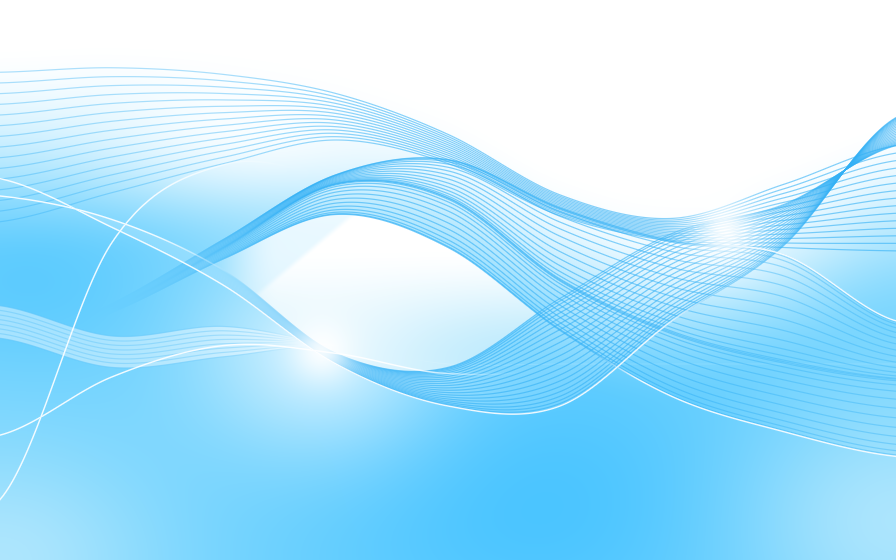
This background is drawn by a Shadertoy shader. Its source:

```glsl
// Flowing ribbons of fine blue and white strands over a soft sky-blue gradient with glows.
#define ASPECT 1.6
#define NODES 9
#define STRAND_WIDTH 0.0011
#define STRAND_ALPHA 0.60
#define WHITE_WIDTH 0.0013
#define DEEP_BLUE vec3(0.29, 0.77, 1.0)
#define SKY_BLUE vec3(0.47, 0.835, 0.995)
#define PALE_BLUE vec3(0.73, 0.915, 0.99)
#define STRAND_BLUE vec3(0.20, 0.69, 0.96)
#define WHITE vec3(1.0)

// Edge depths below the top, at even steps across the canvas
const float CREST[NODES] = float[](.129, .121, .133, .167, .240, .348, .390, .329, .260);
const float VEIL[NODES] = float[](.396, .344, .292, .250, .292, .385, .431, .442, .448);
const float ARCH_TOP[NODES] = float[](.625, .542, .427, .312, .285, .371, .430, .455, .573);
const float ARCH_MID[NODES] = float[](.625, .552, .442, .329, .354, .500, .594, .646, .677);
const float ARCH_LOW[NODES] = float[](.625, .558, .462, .383, .442, .590, .708, .771, .815);
const float TROUGH_TOP[NODES] = float[](.350, .392, .483, .631, .656, .533, .417, .365, .260);
const float TROUGH_LOW[NODES] = float[](.319, .406, .510, .650, .725, .725, .573, .438, .210);
const float SCARF_TOP[NODES] = float[](.546, .600, .583, .617, .65, .65, .65, .65, .65);
const float SCARF_LOW[NODES] = float[](.604, .656, .637, .617, .65, .65, .65, .65, .65);
const float SWEEP[NODES] = float[](.777, .673, .617, .631, .667, .650, .540, .420, .330);
const float LOOP[NODES] = float[](.892, .433, .294, .317, .350, .400, .450, .500, .550);

// Smooth curve through the nodes: returns depth and slope
vec2 curve(float x, float nodes[NODES]) {
    float stepX = ASPECT / float(NODES - 1);
    int i = clamp(int(floor(x / stepX)), 0, NODES - 2);
    float t = x / stepX - float(i);
    float p0 = nodes[max(i - 1, 0)], p1 = nodes[i];
    float p2 = nodes[i + 1], p3 = nodes[min(i + 2, NODES - 1)];
    float c1 = 0.5 * (p2 - p0);
    float c2 = p0 - 2.5 * p1 + 2.0 * p2 - 0.5 * p3;
    float c3 = 0.5 * (p3 - p0) + 1.5 * (p1 - p2);
    return vec2(p1 + t * (c1 + t * (c2 + t * c3)),
                (c1 + t * (2.0 * c2 + 3.0 * t * c3)) / stepX);
}

// Smooth line coverage; thin lines fade instead of breaking up
float stroke(float depth, vec2 line, float width) {
    float px = 1.0 / iResolution.y;
    float reach = max(width, 0.5 * px);
    float dist = abs(depth - line.x) * inversesqrt(1.0 + line.y * line.y);
    return clamp((reach - dist) / px + 0.5, 0.0, 1.0) * width / reach;
}

// Strands spread between two edges; bunch gathers them at the edges
float ribbon(float depth, vec2 a, vec2 b, int count, float bunch) {
    float gap = 1.0;
    for (int i = 0; i < count; i++) {
        float t = float(i) / float(count - 1);
        t = mix(t, smoothstep(0.0, 1.0, t), bunch);
        gap *= 1.0 - STRAND_ALPHA * stroke(depth, mix(a, b, t), STRAND_WIDTH);
    }
    return 1.0 - gap;
}

float between(float depth, float a, float b) {
    float px = 1.0 / iResolution.y;
    return smoothstep(-px, px, depth - a) * smoothstep(-px, px, b - depth);
}

float glow(vec2 p, vec2 center, vec2 radius) {
    vec2 d = (p - center) / radius;
    return exp(-dot(d, d));
}

void mainImage(out vec4 fragColor, in vec2 fragCoord) {
    vec2 uv = fragCoord / iResolution.xy;
    vec2 p = vec2(uv.x * ASPECT, 1.0 - uv.y);
    vec2 crest = curve(p.x, CREST), veil = curve(p.x, VEIL);
    vec2 archTop = curve(p.x, ARCH_TOP), archMid = curve(p.x, ARCH_MID);
    vec2 archLow = curve(p.x, ARCH_LOW);
    vec2 troughTop = curve(p.x, TROUGH_TOP), troughLow = curve(p.x, TROUGH_LOW);
    vec2 scarfTop = curve(p.x, SCARF_TOP), scarfLow = curve(p.x, SCARF_LOW);

    // Sky gradient with deep and pale pools
    vec3 water = mix(SKY_BLUE, DEEP_BLUE, glow(p, vec2(0.97, 0.90), vec2(0.48, 0.30)));
    water = mix(water, DEEP_BLUE, 0.6 * glow(p, vec2(0.06, 0.50), vec2(0.28, 0.16)));
    water = mix(water, PALE_BLUE, 0.8 * glow(p, vec2(1.60, 0.93), vec2(0.28, 0.22)));
    water = mix(water, PALE_BLUE, 0.8 * glow(p, vec2(0.0, 1.0), vec2(0.28, 0.20)));
    vec3 col = mix(WHITE, water, smoothstep(-0.05, 0.34, p.y - crest.x));
    col = mix(col, WHITE, 0.85 * glow(p, vec2(0.45, 0.23), vec2(0.30, 0.13)));

    // Bright lens under the arch, crossed by a faint beam
    float lens = between(p.y, archLow.x, troughTop.x) * smoothstep(0.34, 0.50, p.x)
               * (1.0 - smoothstep(0.98, 1.02, p.x));
    vec3 lensColor = mix(WHITE, PALE_BLUE, smoothstep(0.44, 0.64, p.y));
    float beam = smoothstep(1.08, 1.10, p.x + 1.2 * p.y);
    col = mix(col, lensColor, lens * mix(0.75, 1.0, beam));

    // Translucent ribbon bodies
    col = mix(col, WHITE, 0.16 * between(p.y, troughTop.x, troughLow.x));
    col = mix(col, WHITE, 0.42 * between(p.y, scarfTop.x, scarfLow.x));

    // Wide soft lights behind the strands
    vec2 lowLight = vec2(0.575, 0.625), rightLight = vec2(1.295, 0.41);
    col = mix(col, WHITE, 0.65 * glow(p, lowLight, vec2(0.22, 0.19)));
    col = mix(col, WHITE, 0.45 * glow(p, rightLight, vec2(0.17, 0.12)));

    // Blue strands
    float veilInk = ribbon(p.y, crest, veil, 15, 0.0) * mix(0.65, 1.0, smoothstep(0.3, 0.8, p.x));
    float archInk = ribbon(p.y, archTop, archMid, 15, 1.0);
    archInk = max(archInk, ribbon(p.y, archMid, archLow, 13, 1.0)) * smoothstep(0.16, 0.55, p.x);
    float troughInk = ribbon(p.y, troughTop, troughLow, 22, 0.6) * smoothstep(0.30, 0.75, p.x);
    float scarfInk = 0.45 * ribbon(p.y, scarfTop, scarfLow, 8, 0.0) * (1.0 - smoothstep(0.4, 0.6, p.x));
    float rightFade = mix(1.0, 0.65, smoothstep(1.0, 1.5, p.x));
    col = mix(col, STRAND_BLUE, max(veilInk, scarfInk));
    col = mix(col, STRAND_BLUE, archInk * rightFade);
    col = mix(col, STRAND_BLUE, troughInk);

    // White highlight lines
    float shine = stroke(p.y, troughLow, WHITE_WIDTH) * (1.0 - smoothstep(1.15, 1.35, p.x));
    shine = max(shine, stroke(p.y, curve(p.x, SWEEP), WHITE_WIDTH) * (1.0 - smoothstep(0.7, 0.95, p.x)));
    shine = max(shine, stroke(p.y, curve(p.x, LOOP), WHITE_WIDTH) * (1.0 - smoothstep(0.25, 0.55, p.x)));
    shine = max(shine, stroke(p.y, troughTop, WHITE_WIDTH) * (1.0 - smoothstep(0.25, 0.45, p.x)));
    shine = max(shine, stroke(p.y, archLow, WHITE_WIDTH) * smoothstep(1.05, 1.15, p.x));
    shine = max(shine, stroke(p.y, archTop, WHITE_WIDTH) * smoothstep(1.25, 1.35, p.x));
    col = mix(col, WHITE, 0.9 * shine);

    // Bright cores of the lights
    col = mix(col, WHITE, 0.9 * glow(p, lowLight, vec2(0.055)) + 0.0);
    col = mix(col, WHITE, 0.9 * glow(p, rightLight, vec2(0.06)));
    fragColor = vec4(col, 1.0);
}
```
